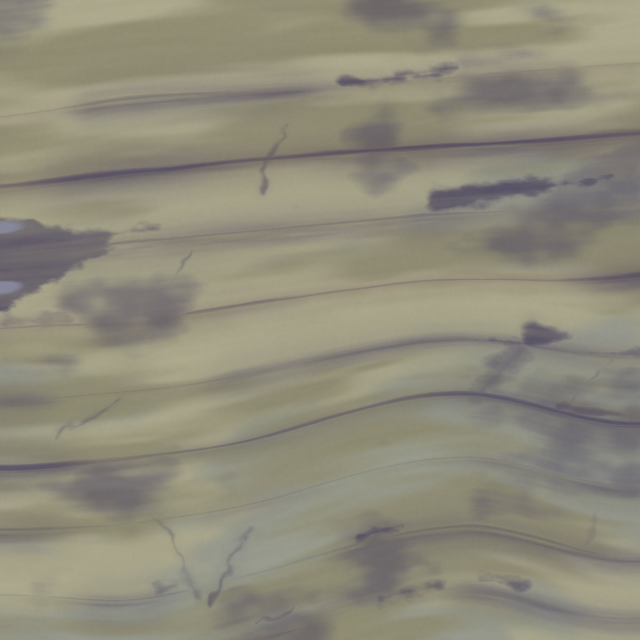
This texture is drawn by a Shadertoy shader. Its source:

```glsl
// Dried leaf surface: pale olive fibres, dark curved veins, purple stains and cracks.
#define LIGHT  vec3(0.668, 0.656, 0.548)
#define OLIVE  vec3(0.555, 0.540, 0.440)
#define COOL   vec3(0.590, 0.602, 0.550)
#define BROWN  vec3(0.520, 0.440, 0.400)
#define STAIN  vec3(0.310, 0.285, 0.375)
#define PALE   vec3(0.560, 0.570, 0.660)
#define VEINS 10
#define VEIN_GAP 0.106
#define BLOTS 20
#define CRACKS 8
#define FIBRE 0.035
#define GRAIN 0.010

float hash(vec2 p) {
    vec3 q = fract(p.xyx * 0.1031);
    q += dot(q, q.yzx + 33.33);
    return fract((q.x + q.y) * q.z);
}

float noise(vec2 p) {
    vec2 i = floor(p), f = fract(p);
    f = f * f * (3.0 - 2.0 * f);
    return mix(mix(hash(i), hash(i + vec2(1, 0)), f.x),
               mix(hash(i + vec2(0, 1)), hash(i + vec2(1, 1)), f.x), f.y);
}

float fbm(vec2 p) {
    float sum = 0.0, amp = 0.533;
    for (int i = 0; i < 4; i++) {
        sum += amp * noise(p);
        p = p * 2.03 + 17.3;
        amp *= 0.5;
    }
    return sum;
}

// Straightens the leaf: even slope above, a rounded hump below.
vec2 flow(vec2 p) {
    float slope = 0.085 * p.x;
    float hump = 0.115 * smoothstep(0.15, 0.75, p.x) - 0.05 * smoothstep(0.72, 1.0, p.x);
    float rise = mix(hump, slope, smoothstep(0.35, 0.65, p.y));
    return vec2(p.x, p.y - rise + 0.018 * (noise(p * vec2(4.5, 4.0)) - 0.5));
}

float veinHeight(float i) {
    return 0.822 - VEIN_GAP * i - 0.02 * hash(vec2(i, 3.0)) * step(0.5, i);
}

// Distance to a segment whose radius changes from ra to rb.
float taper(vec2 p, vec2 a, vec2 b, float ra, float rb) {
    vec2 ab = b - a;
    float h = clamp(dot(p - a, ab) / dot(ab, ab), 0.0, 1.0);
    return length(p - a - ab * h) - mix(ra, rb, h);
}

float soft(float d, float blur) {
    return 1.0 - smoothstep(-blur, blur, d);
}

void mainImage(out vec4 fragColor, in vec2 fragCoord) {
    vec2 p = fragCoord / iResolution.xy;
    float pixel = 1.0 / iResolution.y;
    vec2 q = flow(p);
    float rough = fbm(p * vec2(26.0, 48.0)) - 0.5;
    float streak = fbm(q * vec2(5.0, 75.0)) - 0.5;
    float cloud = fbm(p * vec2(5.0, 8.0) + 60.0);

    // Broad bands of colour along the fibres
    float tone = fbm(q * vec2(1.6, 11.0) + 4.0);
    float cool = fbm(q * vec2(2.2, 5.0) + 31.0) + 0.22 * (0.45 - p.y);
    vec3 col = mix(LIGHT, COOL, smoothstep(0.53, 0.63, cool));
    col = mix(col, OLIVE, 0.9 * smoothstep(0.52, 0.68, tone + 0.10 * p.x * p.y));

    // Veins: thin broken core, smeared haze, shaded fold underneath
    float stain = 0.0, warm = 0.0, fold = 0.0;
    for (int n = 0; n < VEINS; n++) {
        float i = float(n);
        float d = q.y - veinHeight(i);
        float major = (n % 2 == 1 && n < 6) ? 1.0 : 0.45;
        float run = smoothstep(0.3, 0.75, noise(vec2(q.x * 5.0, i * 7.3)));
        float width = max(0.0018 + 0.0045 * run * major, pixel);
        float e = d + 0.009 * streak;
        float core = exp(-e * e / (width * width)) * major * (0.25 + 0.6 * run);
        float side = exp(-abs(d + 0.007) / (0.007 + 0.014 * run));
        float haze = side * run * (0.3 + 0.25 * major + 0.9 * streak);
        stain = max(stain, max(core, haze));
        warm = max(warm, exp(-abs(d) / 0.014) * major);
        fold = max(fold, exp(min(d, 0.0) / 0.035) * smoothstep(0.003, -0.006, d));
    }
    col = mix(col, OLIVE, 0.5 * fold * smoothstep(0.3, 0.6, cloud));
    col = mix(col, BROWN, 0.45 * warm * smoothstep(0.3, 0.6, p.y));

    // Wide faint bruises, mostly below the middle
    float bruise = smoothstep(0.52, 0.78, cloud + 0.10 * (0.5 - p.y) + 0.15 * streak);
    stain = max(stain, 0.55 * bruise);

    // Stains drawn out along the veins
    for (int n = 0; n < BLOTS; n++) {
        float i = float(n);
        float size = hash(vec2(i, 11.0));
        float row = floor(hash(vec2(i, 23.0)) * float(VEINS));
        vec2 a = vec2(hash(vec2(i, 37.0)), veinHeight(row) + 0.03 * (hash(vec2(i, 41.0)) - 0.5));
        vec2 b = a + vec2(0.02 + 0.17 * hash(vec2(i, 53.0)), 0.004);
        float d = taper(q, a, b, 0.004 + 0.012 * size * size, 0.001) + 0.03 * rough;
        float ink = 0.3 + 0.45 * hash(vec2(i, 67.0)) + 0.6 * streak;
        stain = max(stain, ink * (0.75 * soft(d, 0.009) + 0.3 * soft(d, 0.03)));
    }

    // Winding cracks across the fibres, each with a faint bruise
    vec2 bent = p + 0.075 * (vec2(fbm(p * 11.0), fbm(p * 11.0 + 50.0)) - 0.5);
    for (int n = 0; n < CRACKS; n++) {
        float i = float(n);
        vec2 a = vec2(hash(vec2(i, 71.0)), 0.75 * hash(vec2(i, 83.0)));
        float angle = 0.6 + 1.6 * hash(vec2(i, 97.0));
        vec2 b = a + (0.06 + 0.1 * hash(vec2(i, 101.0))) * vec2(cos(angle), sin(angle));
        float d = taper(bent, a, b, 0.004, 0.0) + 0.012 * rough;
        float ink = 0.25 + 0.35 * hash(vec2(i, 113.0));
        stain = max(stain, ink * (0.7 * soft(d, 0.005) + 0.35 * soft(d, 0.025)));
    }

    // Large wedge, knot and the smear that joins it to a vein
    float wedge = taper(p, vec2(0.685, 0.687), vec2(0.95, 0.722), 0.019, 0.004) + 0.03 * rough;
    float knot = taper(p, vec2(0.835, 0.477), vec2(0.89, 0.471), 0.022, 0.002) + 0.02 * rough;
    float smear = taper(p, vec2(0.82, 0.46), vec2(0.75, 0.385), 0.014, 0.018) + 0.04 * rough;
    float solid = min(wedge, knot);
    stain = max(stain, 0.6 * soft(solid, 0.008) + 0.25 * soft(solid, 0.03) + 0.5 * streak * soft(solid, 0.01));
    stain = max(stain, 0.55 * soft(smear, 0.022));

    // Grey patch at the left edge with a few pale streaks
    float patchEdge = taper(p, vec2(0.0, 0.595), vec2(0.18, 0.61), 0.078, 0.005) + 0.04 * rough;
    float inPatch = soft(patchEdge, 0.008);
    stain = max(stain, inPatch * (0.68 + 0.5 * streak));
    float pale = inPatch * smoothstep(0.68, 0.82, noise(q * vec2(9.0, 34.0) + 8.0));

    col = mix(col, STAIN, clamp(stain, 0.0, 0.95));
    col = mix(col, PALE, 0.75 * pale);

    // Fine fibres and surface grain
    col += FIBRE * streak + GRAIN * (noise(p * 230.0) - 0.5);
    fragColor = vec4(col, 1.0);
}
```
